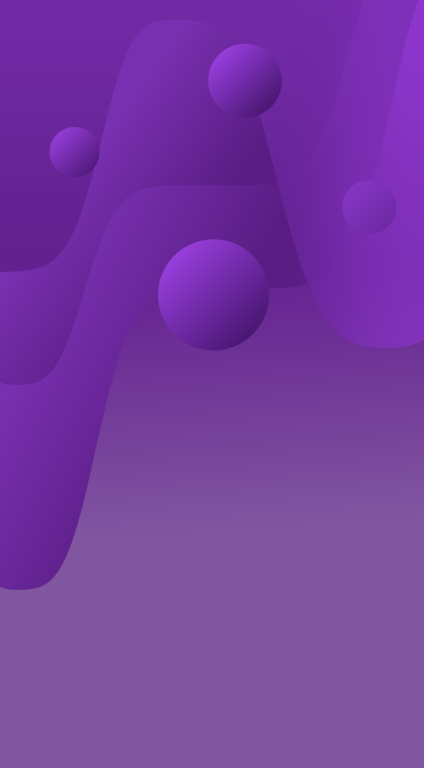
Give the GLSL for this background, as a Shadertoy shader.

```glsl
// Violet layered waves with shaded balls, fading into a mauve haze below.

// S-shaped step from 0 at start to 1 at end, one half at middle
float bend(float x, float start, float middle, float end, float sharpness) {
    float rise = pow(max(x - start, 0.0) / (middle - start), sharpness);
    float rest = pow(max(end - x, 0.0) / (end - middle), sharpness);
    return rise / (rise + rest);
}

// Antialiased coverage, positive distance is inside
float cover(float d) {
    return clamp(0.5 + d / fwidth(d), 0.0, 1.0);
}

// Lower edges of the three waves, as depth below the top
float frontEdge(float x) {
    float overhang = max(x - 0.51, 0.0);
    return 0.354 - 0.328 * bend(x, -0.013, 0.130, 0.234, 3.0)
         + 0.427 * bend(x, 0.234, 0.362, 0.510, 2.5) - 6.1 * overhang * overhang;
}

float middleEdge(float x) {
    float lip = min(x - 0.018, 0.0);
    return 0.501 - 0.260 * bend(x, 0.018, 0.112, 0.247, 2.8)
         - 0.322 * bend(x, 0.306, 0.4505, 0.547, 2.6) - 9.0 * lip * lip;
}

float backEdge(float x) {
    float lip = min(x - 0.018, 0.0);
    return 0.768 - 0.393 * bend(x, 0.018, 0.1276, 0.286, 2.95)
         - 0.439 * bend(x, 0.345, 0.505, 0.612, 2.6) - 12.0 * lip * lip;
}

void mainImage(out vec4 fragColor, in vec2 fragCoord) {
    // Canvas height is one unit, y runs down from the top
    vec2 p = vec2(fragCoord.x, iResolution.y - fragCoord.y) / iResolution.y;
    vec3 violet = vec3(0.475, 0.19, 0.69);
    vec3 shadow = vec3(0.345, 0.11, 0.51);

    // Backdrop: bright top, deep middle, mauve haze
    vec3 color = mix(vec3(0.62, 0.25, 0.90), vec3(0.40, 0.14, 0.575),
                     smoothstep(0.0, 0.365, p.y));
    float haze = clamp((p.y + 0.07 * (p.x - 0.27) - 0.378) / 0.317, 0.0, 1.0);
    color = mix(color, vec3(0.505, 0.337, 0.627), haze);

    // Back wave
    float shade = clamp((p.x + 0.5 * p.y - 0.26) / 0.26, 0.0, 1.0);
    shade -= 0.5 * smoothstep(0.365, 0.47, p.x);
    color = mix(color, mix(violet, shadow, shade), cover(backEdge(p.x) - p.y));

    // Middle wave
    shade = clamp((p.x + 0.7 * p.y - 0.26) / 0.221, 0.0, 1.0);
    color = mix(color, mix(violet, shadow, shade), cover(middleEdge(p.x) - p.y));

    // Front wave, translucent and brighter toward the right
    float right = smoothstep(0.31, 0.552, p.x);
    vec3 front = mix(vec3(0.44, 0.165, 0.645), vec3(0.38, 0.13, 0.56),
                     smoothstep(0.0, 0.36, p.y));
    front = mix(front, vec3(0.53, 0.20, 0.77), right);
    float opacity = mix(1.0, 0.75, smoothstep(0.31, 0.42, p.x));
    color = mix(color, front, opacity * cover(frontEdge(p.x) - p.y));

    // Balls: centre, radius, contrast
    vec4 balls[4] = vec4[4](
        vec4(0.319, 0.105, 0.048, 1.0),
        vec4(0.097, 0.198, 0.0325, 0.85),
        vec4(0.278, 0.384, 0.0723, 1.0),
        vec4(0.481, 0.2695, 0.035, 0.3));
    for (int i = 0; i < 4; i++) {
        vec4 ball = balls[i];
        vec2 q = (p - ball.xy) / ball.z;
        float tone = clamp(0.5 + 0.36 * (q.x + q.y), 0.0, 1.0);
        tone = mix(0.32, tone, ball.w);
        vec3 skin = mix(vec3(0.59, 0.24, 0.86), vec3(0.29, 0.09, 0.45), tone);
        color = mix(color, skin, cover(1.0 - length(q)));
    }

    fragColor = vec4(color, 1.0);
}
```
